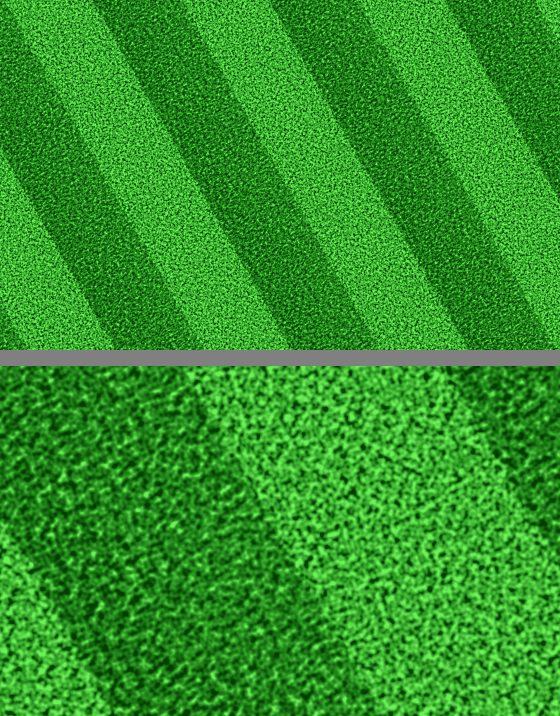
Top: the whole. Bottom: its middle third, enlarged.
This texture is drawn by a WebGL 2 fragment shader. Its source:

```glsl
#version 300 es
precision highp float;
// Mown lawn: diagonal light and dark stripes of short turf.
// A repeated, slightly ragged band sets the base tone; rotated layers of
// gradient noise add blades and specks, and a colour ramp turns tone to green.

uniform vec2 u_resolution;
out vec4 outColor;

// Lengths are in canvas heights
const float STRIPE_PERIOD = 0.504;   // one light plus one dark stripe
const float STRIPE_OFFSET = 0.012;   // start of a light stripe on the top edge
const float STRIPE_SLANT  = 0.57;    // sideways shift per unit of descent
const float EDGE_SOFT     = 0.0035;
const float EDGE_RAGGED   = 0.009;

const float LIGHT_TONE  = 0.68;
const float DARK_TONE   = 0.385;
const float LIGHT_GRAIN = 0.80;
const float DARK_GRAIN  = 0.72;
const float DARK_SLOPE  = 0.09;      // tone gained across a dark stripe
const float PATCHINESS  = 0.04;
const float SPECK_DEPTH = 0.5;       // extra darkness of the gaps in light turf
const float FLECK_GAIN  = 0.5;       // extra brightness of tips in dark turf

const vec2  BLADE_FREQ = vec2(100.0, 155.0);  // along and across a blade
const float BLADE_TILT = 0.6;
const float SPECK_FREQ = 140.0;
const float SPECK_TILT = 1.1;
const float FINE_FREQ  = 225.0;
const float FINE_TILT  = 0.35;
const float PATCH_FREQ = 9.0;

const vec3 SHADE_GREEN = vec3(0.01, 0.24, 0.0);
const vec3 GRASS_GREEN = vec3(0.15, 0.57, 0.12);
const vec3 TIP_GREEN   = vec3(0.37, 0.87, 0.30);

// Unit gradient for a lattice point
vec2 latticeGradient(vec2 cell) {
  uvec2 q = uvec2(ivec2(cell)) * uvec2(1597334673u, 3812015801u);
  uint h = q.x ^ q.y;
  h = (h ^ (h >> 15u)) * 1597334673u;
  h ^= h >> 13u;
  float angle = float(h & 65535u) / 65536.0 * 6.28319;
  return vec2(cos(angle), sin(angle));
}

// Gradient noise, centred on zero
float gradientNoise(vec2 p) {
  vec2 cell = floor(p), f = p - cell;
  vec2 w = f * f * f * (f * (f * 6.0 - 15.0) + 10.0);
  vec2 e = vec2(1.0, 0.0);
  float a = dot(latticeGradient(cell), f);
  float b = dot(latticeGradient(cell + e.xy), f - e.xy);
  float c = dot(latticeGradient(cell + e.yx), f - e.yx);
  float d = dot(latticeGradient(cell + e.xx), f - e.xx);
  return mix(mix(a, b, w.x), mix(c, d, w.x), w.y);
}

vec2 rotate(vec2 p, float angle) {
  float c = cos(angle), s = sin(angle);
  return vec2(c * p.x + s * p.y, c * p.y - s * p.x);
}

vec3 grassRamp(float tone) {
  float t = clamp(tone, 0.0, 1.12) * 2.0;
  return t < 1.0 ? mix(SHADE_GREEN, GRASS_GREEN, t)
                 : mix(GRASS_GREEN, TIP_GREEN, t - 1.0);
}

void main() {
  vec2 p = gl_FragCoord.xy / u_resolution.y;

  // Stripe position: 0 to 0.5 is light, 0.5 to 1 is dark
  float across = p.x - STRIPE_SLANT * (1.0 - p.y) - STRIPE_OFFSET;
  across += EDGE_RAGGED * gradientNoise(p * 90.0 + 31.0);
  float u = fract(across / STRIPE_PERIOD);
  float edgeDistance = (0.25 - abs(u - 0.25)) * STRIPE_PERIOD;
  float wrapDistance = (u - 1.0) * STRIPE_PERIOD;
  float light = smoothstep(-EDGE_SOFT, EDGE_SOFT, max(edgeDistance, wrapDistance));

  // Turf grain: tilted blades in the dark, round specks in the light
  float fine   = gradientNoise(rotate(p, FINE_TILT) * FINE_FREQ + 17.3);
  float blades = gradientNoise(rotate(p, BLADE_TILT) * BLADE_FREQ + 5.7);
  float specks = gradientNoise(rotate(p, SPECK_TILT) * SPECK_FREQ + 43.1);
  float darkGrain  = blades + 0.5 * specks + 0.7 * fine;
  float lightGrain = specks + 0.35 * blades + 0.85 * fine;
  darkGrain  += FLECK_GAIN * max(darkGrain - 0.3, 0.0);
  lightGrain -= SPECK_DEPTH * max(-lightGrain - 0.2, 0.0);

  // Dark stripes brighten away from the shaded side
  float darkTone = DARK_TONE + DARK_SLOPE * (clamp(u * 2.0 - 1.0, 0.0, 1.0) - 0.45);
  float tone = mix(darkTone + DARK_GRAIN * darkGrain,
                   LIGHT_TONE + LIGHT_GRAIN * lightGrain, light);
  tone += PATCHINESS * gradientNoise(p * PATCH_FREQ);

  outColor = vec4(grassRamp(tone), 1.0);
}
```
